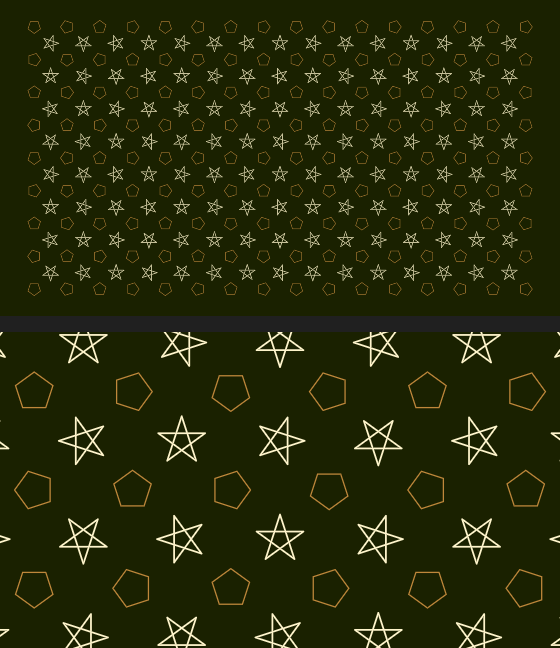
Top, the full canvas; bottom, a detail of the centre.
A Shadertoy shader for this pattern:

```glsl
// Thin five-pointed stars nested between outlined pentagons on a dark olive field.
// Two centred, finite grids share one cell size; each figure is five chords of a
// circle, and each step along the diagonal turns the figure by a quarter of its symmetry.

const float TAU = 6.2831853;
const float CELL = 2.8 / 27.0;                  // grid pitch, in canvas heights
const vec3 OLIVE = vec3(0.10, 0.13, 0.0);
const vec3 CREAM = vec3(1.0, 0.96, 0.80);
const vec3 OCHRE = vec3(0.75, 0.53, 0.23);

float segmentDistance(vec2 p, vec2 a, vec2 b) {
    vec2 pa = p - a, ba = b - a;
    return length(pa - ba * clamp(dot(pa, ba) / dot(ba, ba), 0.0, 1.0));
}

vec2 rimPoint(float angle, float radius) {
    return radius * vec2(sin(angle), cos(angle));
}

// Five chords joining every stride-th vertex: 1 is a pentagon, 2 a star.
float chordDistance(vec2 p, float radius, float stride, float turn) {
    float d = 1e3;
    for (int i = 0; i < 5; i++) {
        float angle = turn + float(i) * TAU / 5.0;
        vec2 a = rimPoint(angle, radius);
        vec2 b = rimPoint(angle + stride * TAU / 5.0, radius);
        d = min(d, segmentDistance(p, a, b));
    }
    return d;
}

// Line coverage of a centred grid of figures; lengths are in cells.
float figureGrid(vec2 p, vec2 count, float radius, float stride, float width, float pixel) {
    vec2 grid = p + 0.5 * count;
    vec2 id = floor(grid);
    if (any(lessThan(id, vec2(0.0))) || any(greaterThanEqual(id, count))) return 0.0;
    float turn = (id.x + id.y - 2.0) * TAU / 20.0;
    float d = chordDistance(fract(grid) - 0.5, radius, stride, turn);
    return clamp(0.5 + (0.5 * width - d) / pixel, 0.0, 1.0);
}

void mainImage(out vec4 fragColor, in vec2 fragCoord) {
    vec2 p = (fragCoord - 0.5 * iResolution.xy) / (iResolution.y * CELL);
    float pixel = 1.0 / (iResolution.y * CELL);

    float pentagons = figureGrid(p, vec2(16.0, 9.0), 0.20, 1.0, 0.013, pixel);
    float stars = figureGrid(p, vec2(15.0, 8.0), 0.25, 2.0, 0.018, pixel);

    vec3 color = mix(OLIVE, OCHRE, pentagons);
    color = mix(color, CREAM, stars);
    fragColor = vec4(color, 1.0);
}
```
